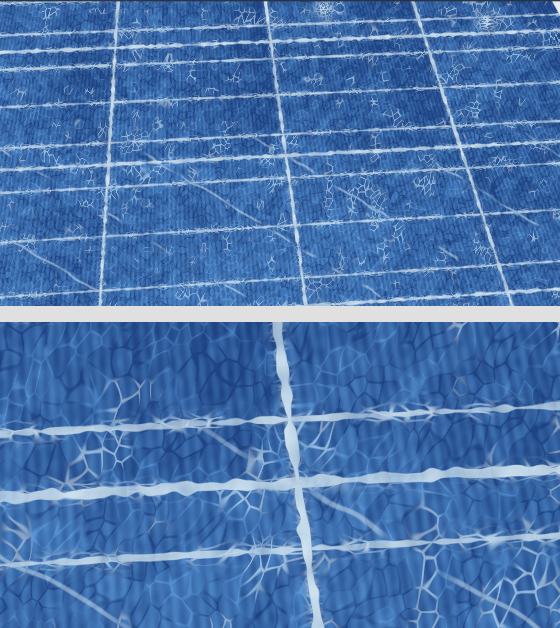
Top: the whole. Bottom: its middle third, enlarged.
Give the GLSL for this texture, as a WebGL 2 fragment shader.

```glsl
#version 300 es
precision highp float;
// A shattered solar panel seen at a slant: blue cells with three busbars each.
// The plane is mapped to cell coordinates by a projective formula, then
// Voronoi cracks, frosted wires, scratches and scuffs are layered on it.
uniform vec2 u_resolution;
out vec4 fragColor;

float hash(vec2 p) {
  vec3 q = fract(vec3(p.xyx) * 0.1031);
  q += dot(q, q.yzx + 33.33);
  return fract((q.x + q.y) * q.z);
}

float noise(vec2 p) {
  vec2 i = floor(p), f = fract(p);
  f = f * f * (3.0 - 2.0 * f);
  return mix(mix(hash(i), hash(i + vec2(1, 0)), f.x),
             mix(hash(i + vec2(0, 1)), hash(i + vec2(1, 1)), f.x), f.y);
}

float fbm(vec2 p) {
  float sum = 0.0, amp = 0.5;
  for (int i = 0; i < 4; i++) {
    sum += amp * noise(p);
    p = p * 2.03 + 17.1;
    amp *= 0.5;
  }
  return sum;
}

// x: gap between the two nearest shard centres, y: random value of the shard
vec2 shards(vec2 p) {
  vec2 cell = floor(p);
  float near = 9.0, next = 9.0, id = 0.0;
  for (int j = -1; j <= 1; j++)
    for (int i = -1; i <= 1; i++) {
      vec2 c = cell + vec2(i, j);
      float d = length(c + vec2(hash(c), hash(c + 57.3)) - p);
      if (d < near) { next = near; near = d; id = hash(c + 91.7); }
      else next = min(next, d);
    }
  return vec2(next - near, id);
}

// Opaque ragged core of a wire at distance d
float wire(float d, float halfWidth, vec2 p, float px) {
  float ragged = d + (noise(p * 75.0) - 0.5) * halfWidth * 1.5;
  float core = 1.0 - smoothstep(halfWidth - px, halfWidth + px, ragged);
  return core * (0.65 + 0.35 * noise(p * 48.0 + 9.0));
}

void main() {
  float px = 1.0 / u_resolution.y;
  vec2 p = gl_FragCoord.xy * px;
  p.y = 1.0 - p.y; // measured downwards from the top edge

  // Slanted plane to cell coordinates
  float y = (p.y + 0.034 * p.x) / (1.0 - 0.0315 * p.x);
  float depth = 0.317 + 0.123 * y;
  float rowSize = depth * depth / 0.338;
  float colSize = 0.481 + 0.193 * p.y;
  vec2 uv = vec2((p.x - 0.386 + 0.06 * p.y) / colSize, (y - 0.171) / depth);
  vec2 id = floor(uv), f = uv - id;

  // Distances to the cell borders and busbars
  float rowDist = abs(uv.y - round(uv.y)) * rowSize;
  float colDist = abs(uv.x - round(uv.x)) * colSize;
  float busDist = abs(fract(uv.y * 3.0) - 0.5) / 3.0 * rowSize;
  float barDist = min(rowDist, busDist);

  // Crack networks: fine mesh everywhere, flat barbs along the wires
  vec2 bend = vec2(noise(p * 24.0), noise(p * 24.0 + 40.0)) - 0.5;
  vec2 mesh = shards((p + bend * 0.025) * mat2(0.92, 0.39, -0.39, 0.92) * vec2(58.0, 40.0));
  vec2 barb = shards((p + bend * 0.02) * vec2(42.0, 105.0));
  float crack = 1.0 - smoothstep(0.03, 0.16 + 25.0 * px, mesh.x);
  float barbEdge = 1.0 - smoothstep(0.05, 0.3, barb.x);

  // Blue silicon: cell tint, stains, shards and fine vertical fingers
  float tone = 0.40 + 0.26 * (p.y - 0.4) - 0.10 * (p.x - 0.9);
  tone += 0.20 * (hash(id + 13.0) - 0.5) + 0.55 * (fbm(p * 4.0) - 0.47);
  tone -= 0.24 * smoothstep(0.45, 1.0, f.x) * (1.0 - smoothstep(0.8, 1.1, uv.y));
  tone += 0.38 * (mesh.y - 0.5) + 0.35 * (noise(p * vec2(150.0, 90.0)) - 0.5);
  float fingerFade = smoothstep(2.0, 4.0, colSize / (44.0 * px));
  tone += 0.17 * fingerFade * cos(6.2832 * 44.0 * uv.x);
  tone += crack * mix(-0.45, 0.42, smoothstep(0.35, 0.75, noise(p * 32.0 + 5.0)));
  vec3 col = mix(vec3(0.15, 0.31, 0.56), vec3(0.30, 0.52, 0.77), clamp(tone, -0.2, 1.25));

  // Pale glints on scattered cracks
  float glint = crack * smoothstep(0.62, 0.85, noise(p * 27.0 + 71.0));
  float frost = 0.55 * glint;

  // Broken diagonal scratches
  float across = (p.y - 0.6 * p.x - 0.22 + bend.x * 0.012) / 0.27;
  float scratchDist = abs(across - round(across)) * 0.23;
  float scratch = 1.0 - smoothstep(0.001, 0.003 + px, scratchDist);
  scratch *= smoothstep(0.40, 0.65, noise(p * 13.0 + 3.0)) * smoothstep(0.38, 0.50, p.y);
  frost = max(frost, 0.5 * scratch);

  // Splintered halo, then the wires themselves
  float barHalo = exp(-barDist * barDist / 0.00009) * smoothstep(0.25, 0.65, noise(p * 30.0));
  float colHalo = exp(-colDist * colDist / 0.00006);
  frost = max(frost, barbEdge * barHalo * 0.85);
  frost = max(frost, max(crack, barbEdge) * colHalo * 0.65);
  frost = max(frost, wire(rowDist, 0.0052, p, px));
  frost = max(frost, wire(busDist, 0.0033, p + 3.0, px) * 0.88);
  frost = max(frost, wire(colDist, 0.0050, p + 6.0, px));

  // Two impact scuffs near the upper edge
  for (int i = 0; i < 2; i++) {
    vec2 r = p - vec2(1.06 + 0.53 * float(i), 0.028 + 0.045 * float(i));
    float spot = exp(-dot(r, r) / 0.0009);
    frost = max(frost, spot * (0.2 + 0.75 * max(barbEdge, crack)));
  }
  col = mix(col, vec3(0.83, 0.90, 0.94), clamp(frost, 0.0, 1.0));

  // Bright outer corner and dark top rim
  col = mix(col, vec3(0.90, 0.93, 0.95), smoothstep(-px, px, p.x - 1.802 - 0.55 * p.y));
  col = mix(vec3(0.16, 0.19, 0.24), col, smoothstep(0.004 - px, 0.004 + px, p.y));
  fragColor = vec4(col, 1.0);
}
```
